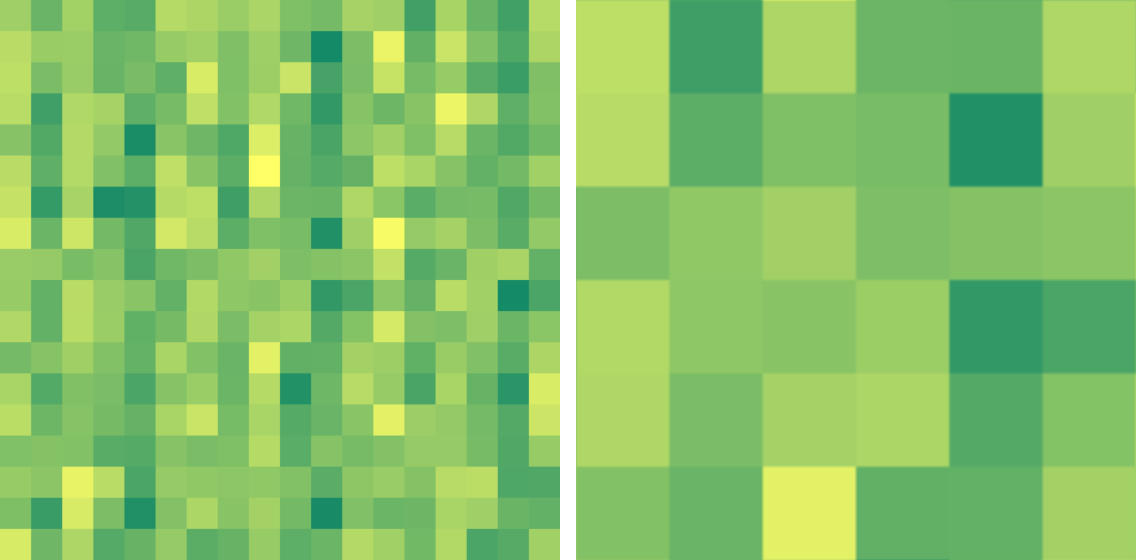
Left, the full canvas; right, a detail of the centre.
Give the GLSL for this texture, as a three.js fragment shader.

```glsl
// An 18 by 18 mosaic of flat squares, shaded from deep green to yellow by loosely repeating noise.
varying vec2 vUv;

// Unit gradient with a random direction at a lattice point
vec2 gradientAt(vec2 lattice, float seed) {
  vec3 q = fract(vec3(lattice.xyx + seed) * vec3(0.1031, 0.1030, 0.0973));
  q += dot(q, q.yzx + 33.33);
  float angle = 6.2832 * fract((q.x + q.y) * q.z);
  return vec2(cos(angle), sin(angle));
}

// Gradient noise that tiles after the given period
float tiledNoise(vec2 p, vec2 period, float seed) {
  vec2 cell = floor(p);
  vec2 f = p - cell;
  vec2 fade = f * f * f * (f * (f * 6.0 - 15.0) + 10.0);
  float sum = 0.0;
  for (int j = 0; j < 2; j++) {
    for (int i = 0; i < 2; i++) {
      vec2 corner = vec2(float(i), float(j));
      vec2 weight = mix(1.0 - fade, fade, corner);
      vec2 gradient = gradientAt(mod(cell + corner, period), seed);
      sum += weight.x * weight.y * dot(gradient, f - corner);
    }
  }
  return sum;
}

// Tone of one square: upright streaks repeating every 6 squares, plus free variation
float squareTone(vec2 square) {
  vec2 center = clamp(square, 0.0, 17.0) + 0.5;
  float streaks = tiledNoise(center * vec2(1.0, 1.0 / 3.0), vec2(6.0, 2.0), 17.0);
  float variation = tiledNoise(center, vec2(18.0), 61.0);
  return clamp(0.52 + 0.63 * streaks + 0.46 * variation, 0.0, 1.0);
}

void main() {
  // Blend neighbouring squares only in a thin band along their shared edges
  vec2 p = vUv * 18.0 - 0.5;
  vec2 square = floor(p);
  vec2 blend = smoothstep(0.475, 0.525, p - square);
  float lower = mix(squareTone(square), squareTone(square + vec2(1.0, 0.0)), blend.x);
  float upper = mix(squareTone(square + vec2(0.0, 1.0)), squareTone(square + 1.0), blend.x);
  float tone = mix(lower, upper, blend.y);

  // Green to yellow ramp
  vec3 deepGreen = vec3(0.0, 0.5, 0.4);
  vec3 yellow = vec3(1.0, 1.0, 0.4);
  gl_FragColor = vec4(mix(deepGreen, yellow, tone), 1.0);
}
```
